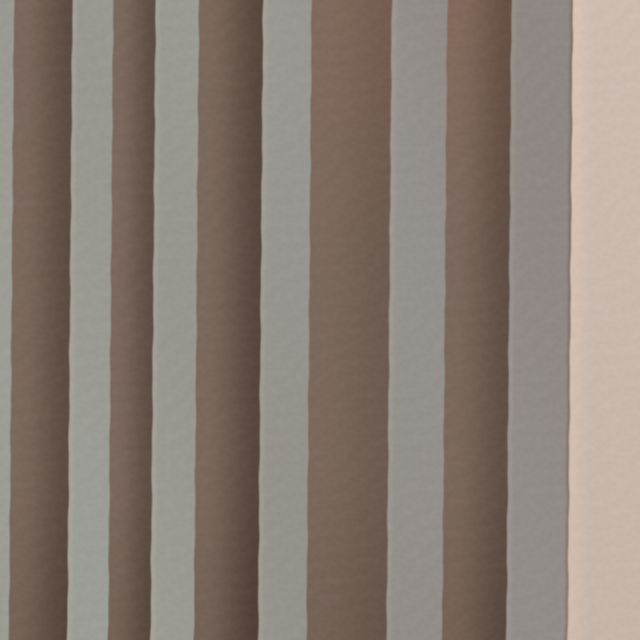
Write a Shadertoy shader that draws this texture.

```glsl
// Five recessed brown grooves of uneven width between upright grey slats, with a cream
// wall strip at the right. Each groove is a soft-edged band with a shadow deepening to
// its right; all edges lean slightly, and cellular noise with sines gives a paint grain.

float hash(vec2 p) {
    p = fract(p * vec2(0.1031, 0.1137));
    p += dot(p, p.yx + 33.33);
    return fract((p.x + p.y) * p.x * 43.7);
}

// Distance to the nearest scattered point, for the pebbled paint
float cellular(vec2 p) {
    vec2 cell = floor(p);
    float nearest = 1.0;
    for (int j = -1; j <= 1; j++)
        for (int i = -1; i <= 1; i++) {
            vec2 c = cell + vec2(i, j);
            vec2 point = c + vec2(hash(c), hash(c + 71.0));
            nearest = min(nearest, distance(p, point));
        }
    return nearest;
}

float softStep(float edge, float x) {
    float blur = max(0.0022, 0.75 / iResolution.x);
    return smoothstep(edge - blur, edge + blur, x);
}

void mainImage(out vec4 fragColor, in vec2 fragCoord) {
    vec2 uv = fragCoord / iResolution.xy;

    // Lean the uprights and make their edges waver a little
    float x = uv.x + 0.008 * (1.0 - uv.y);
    x += 0.0005 * sin(uv.y * 43.0 + 9.0 * uv.x) + 0.0004 * sin(uv.y * 97.0 + 2.0);

    // Grey slats: greenish at the left, duller and warmer at the right
    vec3 color = mix(vec3(0.605, 0.605, 0.575), vec3(0.565, 0.54, 0.525),
                     smoothstep(0.15, 0.9, uv.x));
    color += 0.012 * sin(uv.y * 4.0 + uv.x * 9.0) * vec3(0.6, 0.9, 1.0);

    // Brown grooves: left edge, width and strength of the shadow
    float left[5] = float[](0.022, 0.177, 0.311, 0.487, 0.699);
    float width[5] = float[](0.091, 0.066, 0.100, 0.125, 0.100);
    float shadow[5] = float[](0.85, 0.80, 1.0, 0.40, 0.75);
    for (int i = 0; i < 5; i++) {
        float across = (x - left[i]) / width[i];
        float inside = softStep(left[i], x) * (1.0 - softStep(left[i] + width[i], x));
        vec3 groove = mix(vec3(0.485, 0.41, 0.367), vec3(0.335, 0.275, 0.24),
                          shadow[i] * smoothstep(0.1, 1.05, across));
        groove += vec3(0.03, 0.006, -0.004) * smoothstep(0.55, 1.0, uv.y) * smoothstep(0.3, 0.6, uv.x);
        groove -= 0.025 * smoothstep(0.3, 0.0, uv.y);
        color = mix(color, groove, inside);

        // Pale rim on the slat that follows
        float rim = (x - left[i] - width[i] - 0.004) / 0.004;
        color += vec3(0.03, 0.022, 0.015) * exp(-rim * rim);
    }

    // Cream wall with a warm lit edge
    vec3 wall = mix(vec3(0.83, 0.75, 0.69), vec3(0.79, 0.725, 0.68),
                    smoothstep(0.895, 0.93, x));
    wall += 0.03 * (uv.y - 0.5);
    color = mix(color, wall, softStep(0.895, x));
    float seam = (x - 0.893) / 0.003;
    color -= vec3(0.04, 0.07, 0.09) * exp(-seam * seam);

    // Fine pebbled grain and faint slanted ripples
    float grain = cellular(uv * vec2(95.0, 120.0)) - 0.45;
    float ripple = sin(uv.y * 210.0 - uv.x * 90.0 + 3.0 * sin(uv.x * 31.0 + uv.y * 17.0));
    color += 0.018 * grain + 0.003 * ripple;

    fragColor = vec4(clamp(color, 0.0, 1.0), 1.0);
}
```
